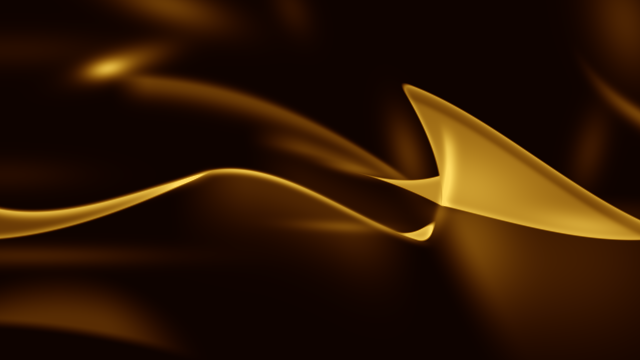
Reproduce this background procedurally as a Shadertoy shader.

```glsl
// Golden silk folds drifting over a near-black brown ground.
// Cubic height curves bound the ribbons and the sail; soft sheens and tilted
// Gaussian glows add up to one light value, which is then tinted to gold.

const vec2 GRID = vec2(7.68, 4.32);        // canvas size in grid units, y downward
const float AMBIENT = 0.055;               // light of the empty ground
const vec3 TINT = vec3(1.0, 0.86, 0.39);   // colour of full light
const vec3 TINT_POWER = vec3(1.0, 1.5, 3.3); // shadows lose blue, then green
const float SAIL_LIGHT = 0.60;
const float BAND_LIGHT = 0.74;
const float RIBBON_LIGHT = 0.36;

// Cubic Bezier height over the range a..b
float bend(float x, float a, float b, vec4 h) {
    float t = clamp((x - a) / (b - a), -0.1, 1.1), s = 1.0 - t;
    return dot(h, vec4(s*s*s, 3.0*s*s*t, 3.0*s*t*t, t*t*t));
}

// Soft line with a separate width on each side of d = 0
float sheen(float d, float before, float after) {
    float r = d / (d < 0.0 ? before : after);
    return exp(-r * r);
}

// Tilted Gaussian spot
float glow(vec2 p, vec2 center, vec2 radius, float angle) {
    vec2 d = p - center;
    float c = cos(angle), s = sin(angle);
    d = vec2(c*d.x + s*d.y, c*d.y - s*d.x) / radius;
    return exp(-dot(d, d));
}

// Window over a..b with soft ends
float span(float x, float a, float b, float soft) {
    return smoothstep(a - soft, a + soft, x) * (1.0 - smoothstep(b - soft, b + soft, x));
}

float smoothMax(float a, float b, float k) {
    float h = max(k - abs(a - b), 0.0) / k;
    return max(a, b) + 0.25 * h * h * k;
}

// Blurred light behind the folds
float backdrop(vec2 p) {
    float light = AMBIENT;
    light += 0.36 * glow(p, vec2(2.0, 0.05), vec2(0.75, 0.24), 0.3);
    light += 0.13 * glow(p, vec2(3.5, 0.1), vec2(0.2, 0.35), -0.5);
    light += 0.10 * glow(p, vec2(0.2, 0.6), vec2(1.2, 0.22), 0.0);
    light += 0.09 * glow(p, vec2(0.1, 2.1), vec2(0.9, 0.2), 0.0);
    light += 0.50 * glow(p, vec2(1.27, 0.83), vec2(0.26, 0.12), -0.2);
    light += 0.38 * glow(p, vec2(1.5, 0.75), vec2(0.55, 0.17), -0.3);
    light += 0.24 * glow(p, vec2(7.5, 0.25), vec2(0.4, 0.7), -0.3);
    light += 0.17 * glow(p, vec2(7.08, 1.8), vec2(0.2, 0.48), 0.25);
    light += 0.28 * glow(p, vec2(4.9, 1.85), vec2(0.2, 0.5), -0.3);
    light += 0.20 * glow(p, vec2(0.3, 3.07), vec2(1.6, 0.13), 0.0);

    // Long streaks falling towards the sail
    float taper = mix(1.0, 0.45, smoothstep(2.5, 4.8, p.x));
    float streak = p.y - bend(p.x, 1.5, 4.9, vec4(0.97, 0.98, 1.38, 2.18));
    light += 0.36 * span(p.x, 1.55, 4.85, 0.25) * sheen(streak, 0.09 * taper, 0.20 * taper);
    float second = p.y - bend(p.x, 2.9, 4.7, vec4(1.65, 1.70, 1.92, 2.13));
    light += 0.30 * span(p.x, 3.3, 4.6, 0.4) * sheen(second, 0.2 * taper, 0.12 * taper);
    light += 0.32 * glow(p, vec2(4.22, 2.04), vec2(0.38, 0.06), 0.25);
    float corner = p.y - bend(p.x, 6.7, 7.7, vec4(0.3, 0.95, 1.2, 1.4));
    light += 0.38 * smoothstep(6.8, 7.7, p.x) * sheen(corner, 0.1, 0.14);

    // Swelling fold at the lower left
    float swellTop = bend(p.x, 0.0, 2.6, vec4(3.4, 3.15, 3.3, 4.25));
    float swellEnd = bend(p.x, 0.0, 2.6, vec4(3.9, 3.95, 4.1, 4.4));
    light += 0.29 * smoothstep(-0.1, 0.55, p.y - swellTop)
           * smoothstep(-0.06, 0.10, swellEnd - p.y) * (1.0 - smoothstep(1.2, 2.6, p.x));

    // Brown haze below the sail
    float haze = 0.34 * glow(p, vec2(5.55, 2.8), vec2(0.6, 0.9), -0.35)
               + 0.20 * glow(p, vec2(6.8, 3.1), vec2(1.4, 1.1), 0.0);
    return light + haze * smoothstep(2.3, 2.6, p.y)
         * smoothstep(-0.15, 0.55, p.x - 5.15 - 0.5 * (p.y - 2.9));
}

void mainImage(out vec4 fragColor, in vec2 fragCoord) {
    vec2 p = vec2(fragCoord.x / iResolution.x, 1.0 - fragCoord.y / iResolution.y) * GRID;
    float soft = 0.8 * GRID.y / iResolution.y + 0.004;
    float light = backdrop(p);

    // Two strands of the left ribbon
    float upper = bend(p.x, 0.0, 2.5, vec4(2.51, 2.66, 2.28, 2.07));
    float lower = bend(p.x, 0.0, 2.5, vec4(2.86, 2.79, 2.46, 2.07));
    float left = 1.0 - smoothstep(2.3, 2.6, p.x);
    float inside = smoothstep(-soft, soft, p.y - upper) * smoothstep(-soft, soft, lower - p.y);
    light += left * (RIBBON_LIGHT * inside + 0.48 * sheen(p.y - upper, 0.025, 0.08)
           + 0.30 * sheen(p.y - lower, 0.05, 0.015));

    // Crest of the ribbon and the cloth hanging below it
    float crestY = bend(p.x, 2.3, 5.15, vec4(2.12, 1.76, 2.69, 2.92));
    float crest = p.y - crestY;
    float crestSpan = span(p.x, 2.45, 5.05, 0.15);
    light += crestSpan * (0.28 + 0.32 * glow(p, vec2(2.85, 2.05), vec2(0.75, 1.0), 0.0))
           * sheen(crest, 0.02, 0.05);
    light += 0.27 * span(p.x, 2.5, 4.6, 0.5) * sheen(crest, 0.03, 0.65);
    light += 0.12 * span(p.x, 3.3, 5.0, 0.4) * sheen(crest, 0.4, 0.05);
    light += 0.20 * glow(p, vec2(4.1, 2.72), vec2(0.6, 0.07), 0.05);

    // Hook where the ribbon turns up into the vertical fold
    float foldX = bend(p.y, 1.35, 2.9, vec4(5.27, 5.48, 5.36, 5.14));
    float hookTop = bend(p.x, 4.4, 5.28, vec4(2.66, 2.80, 2.92, 2.55));
    float hook = smoothMax(smoothMax(hookTop - p.y, crest, 0.03), p.x - foldX, 0.14);
    float hookMask = (1.0 - smoothstep(-soft, soft, hook)) * smoothstep(4.4, 4.9, p.x);
    light = mix(light, 0.80 + 0.12 * sheen(hook, 0.05, 0.05), hookMask);

    // Bright band joining the sail from the left
    float bandTop = bend(p.x, 4.2, 5.3, vec4(2.05, 2.15, 2.22, 2.10));
    float bandEnd = bend(p.x, 4.2, 5.3, vec4(2.05, 2.14, 2.28, 2.47));
    float band = smoothstep(-soft, soft, p.y - bandTop) * smoothstep(-soft, soft, bandEnd - p.y);
    band *= smoothstep(4.2, 4.6, p.x) * (1.0 - smoothstep(5.28, 5.34, p.x));
    light = mix(light, BAND_LIGHT + 0.15 * sheen(p.y - bandTop, 0.03, 0.05), band);

    // Sail: outline, inner folds and rims
    float top = p.y - bend(p.x, 5.0, 7.68, vec4(1.05, 1.41, 2.22, 2.64));
    float base = p.y - bend(p.x, 5.28, 7.68, vec4(2.46, 2.65, 2.90, 2.88));
    float side = p.x - bend(p.y, 1.08, 2.48, vec4(4.84, 5.12, 5.32, 5.30));
    float sail = smoothMax(smoothMax(-0.85 * top, -0.85 * side, 0.12), base, 0.02);
    float tone = SAIL_LIGHT - 0.14 * sheen(top - 0.14, 0.08, 0.05);
    tone += 0.20 * glow(p, vec2(5.55, 2.25), vec2(0.9, 0.5), 0.3);
    tone += 0.22 * glow(p, vec2(7.05, 2.72), vec2(0.7, 0.16), 0.15);
    tone += 0.20 * sheen(top, 0.03, 0.04) + 0.14 * sheen(base, 0.05, 0.02);
    tone += 0.22 * sheen(side, 0.02, 0.04) * (1.0 - smoothstep(1.6, 2.1, p.y));
    light = mix(light, tone, 1.0 - smoothstep(-soft, soft, sail));
    light += 0.24 * span(p.y, 1.6, 2.8, 0.2) * sheen(p.x - foldX, 0.05, 0.10);

    light = clamp(light, 0.0, 1.0);
    fragColor = vec4(TINT * pow(vec3(light), TINT_POWER), 1.0);
}
```
